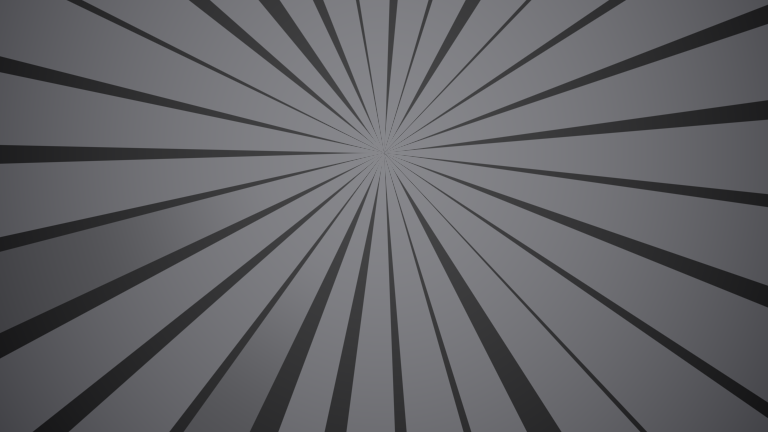
Give the GLSL for this background, as a Shadertoy shader.

```glsl
// A grey sunburst: dark wedges fan out from a bright hub above the middle.
// Angular repetition places the spokes, layered sines shift them a little,
// and a radial falloff darkens both the backdrop and the spokes.

#define SPOKES 27
#define HUB vec2(0.5, 0.646)         // fraction of the canvas
#define FIRST_ANGLE 6.6              // degrees
#define HUB_RADIUS 0.05              // spokes start here, in canvas heights
#define BACK_BRIGHT vec3(0.528, 0.529, 0.547)
#define BACK_FALLOFF 0.24
#define SPOKE_BRIGHT vec3(0.288, 0.288, 0.293)
#define SPOKE_FALLOFF 0.20
#define SECTOR_SHADE 0.18

// Half opening of each spoke in degrees, counterclockwise from the right
const float halfOpening[SPOKES] = float[SPOKES](
    1.5, 1.33, 1.03, 0.56, 2.4, 0.8, 1.75, 0.7, 1.85,
    2.8, 1.75, 0.6, 1.2, 1.5, 1.1, 1.6, 1.6, 1.0,
    2.65, 2.35, 1.3, 0.8, 2.9, 0.4, 0.85, 1.5, 1.0);

// Slow irregularity of the spoke directions, in degrees
float angleDrift(float angle) {
    return -0.28 * cos(angle) + 0.2 * sin(3.0 * angle);
}

void mainImage(out vec4 fragColor, in vec2 fragCoord) {
    float pixel = 1.0 / iResolution.y;
    vec2 p = (fragCoord - HUB * iResolution.xy) * pixel;
    float radius = length(p);
    float angle = atan(p.y, p.x + 1e-6);

    // Angular cells, one spoke at each whole number
    float spacing = 360.0 / float(SPOKES);
    float turn = (degrees(angle) - FIRST_ANGLE - angleDrift(angle)) / spacing;
    turn = mod(turn, float(SPOKES));
    float nearest = floor(turn + 0.5);
    int spoke = int(nearest) % SPOKES;

    // Distance to the edge of the nearest spoke
    float across = radius * radians(abs(turn - nearest) * spacing);
    float halfWidth = radians(halfOpening[spoke]) * (radius - HUB_RADIUS);
    float edge = across - halfWidth;
    float cover = 1.0 - smoothstep(-0.75 * pixel, 0.75 * pixel, edge);

    // Backdrop with falloff and two shaded sectors at the lower left
    float reach = length(p * vec2(1.0, 0.92));
    vec3 back = BACK_BRIGHT - BACK_FALLOFF * pow(reach, 1.7);
    float shaded = 1.0 - step(0.1, abs(abs(floor(turn) - 15.5) - 1.5));
    back *= 1.0 - SECTOR_SHADE * shaded * smoothstep(0.25, 0.75, radius);

    // Spokes darken outward
    vec3 spokeColor = SPOKE_BRIGHT - SPOKE_FALLOFF * pow(reach, 1.2);

    fragColor = vec4(clamp(mix(back, spokeColor, cover), 0.0, 1.0), 1.0);
}
```
